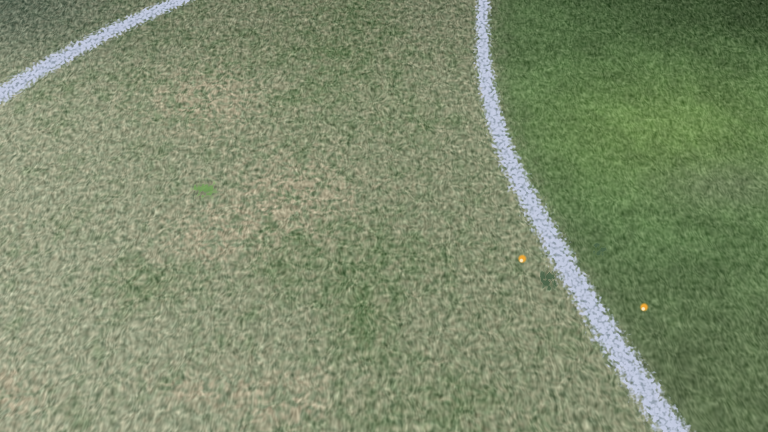
Reproduce this texture procedurally as a Shadertoy shader.

```glsl
// Sunlit mown lawn with two curved chalk lines, dry patches, weeds and two small flowers.

vec2 gradientAt(vec2 cell) {
    vec3 h = fract(vec3(cell.xyx) * vec3(0.1031, 0.1030, 0.0973));
    h += dot(h, h.yzx + 33.33);
    return fract((h.xx + h.yz) * h.zy) * 2.0 - 1.0;
}

// Gradient noise, roughly -0.6 to 0.6
float noise(vec2 p) {
    vec2 i = floor(p), f = p - i;
    vec2 u = f * f * f * (f * (f * 6.0 - 15.0) + 10.0), e = vec2(0, 1);
    float a = dot(gradientAt(i), f);
    float b = dot(gradientAt(i + e.yx), f - e.yx);
    float c = dot(gradientAt(i + e.xy), f - e.xy);
    float d = dot(gradientAt(i + e.yy), f - e.yy);
    return mix(mix(a, b, u.x), mix(c, d, u.x), u.y);
}

float fbm(vec2 p) {
    float sum = 0.0, amp = 1.0;
    for (int i = 0; i < 4; i++) {
        sum += amp * noise(p);
        p = mat2(1.6, 1.2, -1.2, 1.6) * p + 7.3;
        amp *= 0.6;
    }
    return sum;
}

// Soft elliptical patch
float patchAt(vec2 p, vec2 centre, vec2 radius) {
    vec2 d = (p - centre) / radius;
    return exp(-dot(d, d));
}

// Horizontal position of the right chalk line at height y
float rightLineX(float y) {
    float d = 1.0 - y, u = d - 0.27;
    return 1.072 + 0.32 * (u + sqrt(u * u + 0.04)) + 0.025 * pow(y, 4.0) + 0.013 * pow(d, 8.0);
}

// Ragged chalk coverage from a distance to the centre line
float chalk(float dist, float halfWidth, float grain) {
    return 1.0 - smoothstep(0.45, 1.25, dist / halfWidth + grain);
}

void mainImage(out vec4 fragColor, in vec2 fragCoord) {
    vec2 p = fragCoord / iResolution.y;

    // Ground plane: grass gets finer toward the far edge
    vec2 ground = vec2((p.x - 0.9) * (1.0 + 0.5 * p.y), p.y * (1.0 + 0.7 * p.y));
    float broad = fbm(ground * vec2(5.0, 6.0) + 3.0);
    float tuft = fbm(ground * vec2(21.0, 18.0) + 11.0);
    vec2 lean = ground + 0.012 * vec2(noise(ground * 17.0), noise(ground * 23.0 + 5.0));
    float blades = noise(lean * vec2(92.0, 50.0)) + 0.9 * noise(lean * vec2(150.0, 85.0) + 31.0)
                 + 0.6 * noise(lean * vec2(48.0, 40.0) + 83.0);
    float straw = noise(lean * vec2(62.0, 70.0) + 57.0);

    float lineX = rightLineX(p.y);
    float side = smoothstep(-0.04, 0.07, p.x - lineX + 0.04 * tuft);

    // Worn turf on the left, paler toward the lower left
    vec3 worn = mix(vec3(0.50, 0.54, 0.43), vec3(0.60, 0.63, 0.53),
                    smoothstep(1.25, 0.0, p.x + 0.45 * p.y));
    float green = 0.55 * patchAt(p, vec2(0.84, 0.38), vec2(0.24, 0.10))
                + 0.55 * patchAt(p, vec2(0.86, 0.23), vec2(0.07, 0.09))
                + 0.5 * patchAt(p, vec2(0.80, 0.90), vec2(0.17, 0.22))
                + 0.4 * patchAt(p, vec2(1.02, 0.04), vec2(0.20, 0.09))
                + 0.3 * patchAt(p, vec2(0.36, 0.90), vec2(0.20, 0.14))
                + 0.2 * patchAt(p, vec2(0.38, 0.34), vec2(0.12, 0.08));
    worn = mix(worn, vec3(0.38, 0.47, 0.32), clamp(green + broad * 0.4 + tuft * 0.45, 0.0, 0.85));
    float dry = patchAt(p, vec2(0.68, 0.55), vec2(0.14, 0.08))
              + 0.8 * patchAt(p, vec2(0.49, 0.46), vec2(0.12, 0.06))
              + 0.8 * patchAt(p, vec2(0.48, 0.77), vec2(0.12, 0.07))
              + 0.8 * patchAt(p, vec2(0.65, 0.07), vec2(0.11, 0.06))
              + 0.7 * patchAt(p, vec2(0.45, 0.10), vec2(0.10, 0.04))
              + 0.8 * patchAt(p, vec2(0.02, 0.08), vec2(0.07, 0.07))
              + 0.3;
    worn = mix(worn, vec3(0.68, 0.64, 0.54), clamp(dry * (0.4 + straw - tuft * 0.9), 0.0, 0.75));

    // Lush turf on the right, sunlit band and browner strip beside the line
    vec3 lush = mix(vec3(0.36, 0.43, 0.30), vec3(0.36, 0.47, 0.30), smoothstep(0.1, 0.6, p.y));
    lush += vec3(0.06, 0.055, 0.01) * patchAt(p, vec2(1.55, 0.70), vec2(0.32, 0.15));
    lush = mix(lush, vec3(0.46, 0.49, 0.40), 0.5 * patchAt(p, vec2(1.68, 0.57), vec2(0.16, 0.06)));
    lush = mix(lush, vec3(0.42, 0.45, 0.36), 0.5 * exp(-abs(p.x - lineX) * 14.0));
    lush *= 1.0 + broad * 0.12 + tuft * 0.12;

    vec3 col = mix(worn, lush, side);

    // Shaded far corners
    col *= 1.0 - 0.3 * patchAt(p, vec2(1.78, 1.03), vec2(0.42, 0.16));
    col = mix(col, vec3(0.34, 0.40, 0.34), 0.7 * patchAt(p, vec2(0.0, 1.0), vec2(0.28, 0.13)));
    col *= 1.0 - 0.1 * smoothstep(0.75, 1.0, p.y);

    // Blade light and shade with straw flecks
    col += vec3(0.185, 0.18, 0.165) * blades * (1.0 - 0.25 * side);
    col += vec3(0.12, 0.10, 0.09) * straw * (1.0 - 0.6 * side);

    // Clover
    float ragged = 0.45 + blades * 0.8 + tuft * 0.5;
    float clover = patchAt(p, vec2(0.475, 0.562), vec2(0.028, 0.020));
    col = mix(col, vec3(0.42, 0.60, 0.32), 0.8 * smoothstep(0.1, 0.6, clover * ragged * 1.3));

    // Chalk lines, worn through by the grass
    float speckle = noise(lean * vec2(95.0, 75.0) + 9.0) + 0.6 * noise(p * 170.0 + 19.0);
    float grain = 0.75 * speckle + 0.35 * noise(p * 30.0);
    float rightMask = chalk(abs(p.x - lineX), mix(0.042, 0.015, p.y), grain);
    float leftY = 0.78 + 0.65 * p.x - 0.3 * p.x * p.x;
    float leftMask = chalk(abs(p.y - leftY), mix(0.024, 0.014, p.x / 0.42), grain) * step(p.x, 0.8);
    vec3 chalkColor = mix(vec3(0.80, 0.83, 0.93), vec3(0.57, 0.62, 0.69), smoothstep(-0.2, 0.6, speckle));
    col = mix(col, chalkColor, 0.9 * max(rightMask, leftMask));

    // Dark broad leaves beside the line
    float leaf = patchAt(p, vec2(1.272, 0.355), vec2(0.032, 0.024))
               + 0.8 * patchAt(p, vec2(1.387, 0.42), vec2(0.022, 0.022));
    col = mix(col, vec3(0.27, 0.37, 0.27), 0.85 * smoothstep(0.25, 0.6, leaf * ragged * 1.3));

    // Two flowers: orange heads with a pale petal
    for (int i = 0; i < 2; i++) {
        vec2 d = p - mix(vec2(1.209, 0.401), vec2(1.491, 0.289), float(i));
        col = mix(col, vec3(0.93, 0.66, 0.22), smoothstep(0.012, 0.005, length(d)));
        col = mix(col, vec3(0.98, 0.92, 0.76), smoothstep(0.006, 0.002, length(d + vec2(0.002, 0.004))));
    }
    fragColor = vec4(clamp(col, 0.0, 1.0), 1.0);
}
```
